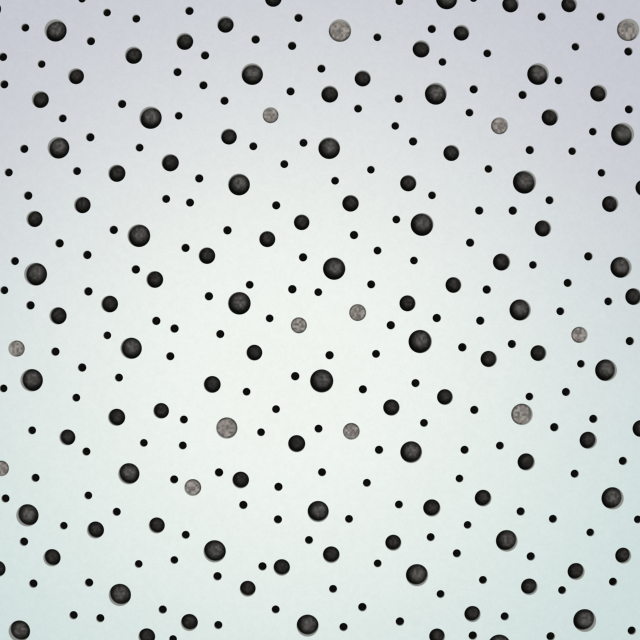
Give the GLSL for this texture, as a Shadertoy shader.

```glsl
// A softly lit off-white panel drilled with dark round holes in three sizes.
// Holes sit on a turned, jittered grid; a repeating class pattern spreads the sizes.
// Each hole has a shaded floor and a pale wall that shows on its outward side.

const float GRID = 17.0;        // holes across the canvas
const float JITTER = 0.56;      // scatter inside a cell
const float TURN = 0.38;        // grid angle in radians
const float EDGE = 0.0013;      // softness of the hole edges

const vec3 GLOW = vec3(0.935, 0.955, 0.935);
const vec3 UPPER_SHADE = vec3(0.775, 0.785, 0.820);
const vec3 LOWER_SHADE = vec3(0.790, 0.860, 0.855);
const vec3 PIT = vec3(0.035, 0.037, 0.034);
const vec3 WALL = vec3(0.61, 0.62, 0.60);
const vec3 BACKING = vec3(0.53, 0.51, 0.49);

float hash(vec2 p) {
    vec3 q = fract(p.xyx * vec3(0.1031, 0.1030, 0.0973));
    q += dot(q, q.yzx + 33.33);
    return fract((q.x + q.y) * q.z);
}

float noise(vec2 p) {
    vec2 i = floor(p), f = fract(p);
    f = f * f * (3.0 - 2.0 * f);
    return mix(mix(hash(i), hash(i + vec2(1, 0)), f.x),
               mix(hash(i + vec2(0, 1)), hash(i + vec2(1, 1)), f.x), f.y);
}

mat2 rotation(float angle) {
    float c = cos(angle), s = sin(angle);
    return mat2(c, s, -s, c);
}

// Panel colour: bright centre, lavender above, cool green below, fine grain
vec3 panel(vec2 p) {
    vec3 shade = mix(LOWER_SHADE, UPPER_SHADE, smoothstep(0.15, 0.85, p.y));
    float falloff = smoothstep(0.08, 0.80, length(p - vec2(0.45, 0.42)));
    float grain = noise(p * 330.0) + 0.6 * noise(p * 120.0) - 0.8;
    return mix(GLOW, shade, falloff) + 0.014 * grain;
}

// Size class: 0 small, 1 medium, 2 large, with larger holes kept apart
float sizeClass(vec2 cell) {
    float k = mod(cell.x + 3.0 * cell.y, 8.0);
    if (k < 0.5) return 2.0;
    return (abs(k - 4.0) > 1.5 && abs(k - 4.0) < 2.5) ? 1.0 : 0.0;
}

float holeRadius(float size, float variation) {
    float radius = size < 0.5 ? 0.0063 : (size < 1.5 ? 0.0128 : 0.0173);
    return radius * (0.95 + 0.1 * variation);
}

// Colour inside a hole; q is the offset from its centre in radii
vec3 holeColor(vec2 q, vec2 outward, float size, float pick, vec2 p, float blur) {
    float fibre = 0.75 + 0.5 * noise(p * 290.0);
    vec3 ground = vec3(0.055 + 0.125 * size) * vec3(1.02, 1.0, 0.97);
    float lit = smoothstep(1.05, 0.25, length(q - vec2(0.08, 0.14)));
    if (size > 0.5 && pick > 0.93) {
        ground = BACKING;
        lit = smoothstep(1.2, 0.7, length(q));
    }
    vec3 inside = mix(PIT, ground * fibre, lit);
    float wall = smoothstep(1.0 - blur, 1.0 + blur, length(q + outward));
    return mix(inside, WALL, wall * 0.9);
}

// Draws the hole of one grid cell over the given colour
vec3 drawHole(vec3 below, vec2 p, vec2 cell, mat2 turn, float soft) {
    vec2 scatter = vec2(hash(cell + 71.3), hash(cell + 138.7)) - 0.5;
    vec2 center = transpose(turn) * ((cell + 0.5 + JITTER * scatter) / GRID);
    float size = sizeClass(cell);
    float radius = holeRadius(size, hash(cell + 211.9));
    vec2 offset = p - center;
    float cover = 1.0 - smoothstep(-soft, soft, length(offset) - radius);
    vec2 outward = (center - 0.5) * 0.45;
    vec3 inside = holeColor(offset / radius, outward, size,
                            hash(cell + 317.1), p, 1.3 * soft / radius);
    return mix(below, inside, cover);
}

void mainImage(out vec4 fragColor, in vec2 fragCoord) {
    float canvas = min(iResolution.x, iResolution.y);
    vec2 p = fragCoord / canvas;
    float soft = max(EDGE, 0.7 / canvas);
    mat2 turn = rotation(TURN);
    vec2 home = floor(turn * p * GRID);

    vec3 color = panel(p);
    for (int y = -1; y <= 1; y++) {
        for (int x = -1; x <= 1; x++) {
            color = drawHole(color, p, home + vec2(x, y), turn, soft);
        }
    }
    fragColor = vec4(clamp(color, 0.0, 1.0), 1.0);
}
```
